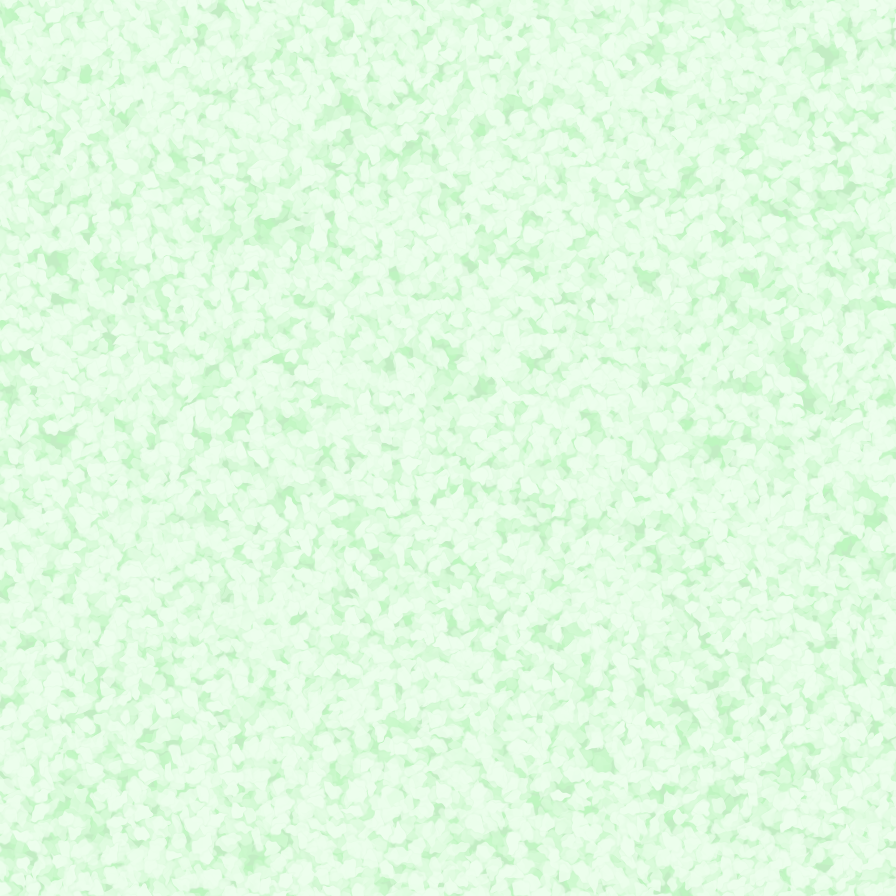
Give the GLSL for this texture, as a three.js fragment shader.

```glsl
// Pale mint carpet of small, overlapping, translucent petals.
varying vec2 vUv;

#define LAYERS 6
#define CELLS 56.0
#define PETAL_LENGTH 0.66
#define PETAL_WIDTH 0.40
#define EDGE 0.055
#define SHADOW 0.16
#define SPARSENESS 0.24
#define CLUMPING 0.26
#define GAP_COLOR vec3(0.765, 0.930, 0.770)
#define DEEP_COLOR vec3(0.745, 0.968, 0.750)
#define PALE_COLOR vec3(0.930, 0.998, 0.930)

vec4 hash4(vec3 p) {
  vec4 n = vec4(dot(p, vec3(127.1, 311.7, 74.7)), dot(p, vec3(269.5, 183.3, 246.1)),
                dot(p, vec3(113.5, 271.9, 124.6)), dot(p, vec3(419.2, 371.9, 168.2)));
  return fract(sin(n) * 43758.545);
}

mat2 rotation(float angle) {
  float c = cos(angle), s = sin(angle);
  return mat2(c, s, -s, c);
}

// Layered sines, roughly -1 to 1, for sparse and dense patches
float patches(vec2 p) {
  float broad = sin(p.x * 23.0 + 2.0 * sin(p.y * 17.0)) * sin(p.y * 29.0 + 1.7 * sin(p.x * 13.0));
  float middle = sin(p.x * 51.0 - p.y * 37.0 + 2.0 * sin(p.y * 43.0 + p.x * 19.0));
  float small = sin(p.x * 97.0 + 2.2 * sin(p.y * 61.0)) * sin(p.y * 89.0 + 2.0 * sin(p.x * 71.0));
  return 0.45 * broad + 0.35 * middle + 0.5 * small;
}

// Approximate signed distance to an egg-shaped petal, in cell units
float petal(vec2 p, vec2 size) {
  float taper = max(1.0 - 0.45 * p.x / size.x, 0.35);
  return (length(p / vec2(size.x, size.y * taper)) - 1.0) * size.y;
}

// Paints one layer of petals over the colour below
vec3 paintLayer(vec3 color, vec2 uv, float layer) {
  float height = layer / float(LAYERS - 1);
  float offset = layer * 7.37;
  mat2 turn = rotation(layer * 1.9 + 0.4);
  vec2 p = turn * uv * CELLS + offset;
  vec2 cell = floor(p);

  // Wavy outlines
  vec2 bent = p + 0.07 * sin(p.yx * 5.3 + layer * 2.1) + 0.04 * sin(p.yx * 11.7 + p * 4.1);

  for (int y = -1; y <= 1; y++) {
    for (int x = -1; x <= 1; x++) {
      vec2 id = cell + vec2(float(x), float(y));
      vec4 place = hash4(vec3(id, layer));
      vec4 look = hash4(vec3(id, layer + 31.0));
      vec2 center = id + place.xy;

      // Leave petals out, mostly in the sparse patches
      float patchiness = patches((center - offset) * turn / CELLS);
      float present = step(SPARSENESS + CLUMPING * patchiness, place.w);

      vec2 size = vec2(PETAL_LENGTH, PETAL_WIDTH) * mix(vec2(0.65), vec2(1.2), look.xy);
      vec2 local = rotation(place.z * 6.2832) * (bent - center);
      float d = petal(local, size);

      // Soft shade around the petal, then its own body
      float shade = 1.0 - smoothstep(0.0, 0.16, d);
      color = mix(color, GAP_COLOR, present * SHADOW * shade * look.w);
      float tone = 1.18 * height + 0.34 * (look.z - 0.5) - 0.07 * patchiness + 0.06 * local.x / size.x;
      float cover = present * (1.0 - smoothstep(-EDGE, EDGE, d));
      vec3 body = mix(DEEP_COLOR, PALE_COLOR, clamp(tone, 0.0, 1.0));
      color = mix(color, body, cover * mix(0.65, 1.0, look.w));
    }
  }
  return color;
}

void main() {
  vec3 color = GAP_COLOR;
  for (int i = 0; i < LAYERS; i++) {
    color = paintLayer(color, vUv, float(i));
  }
  gl_FragColor = vec4(color, 1.0);
}
```
